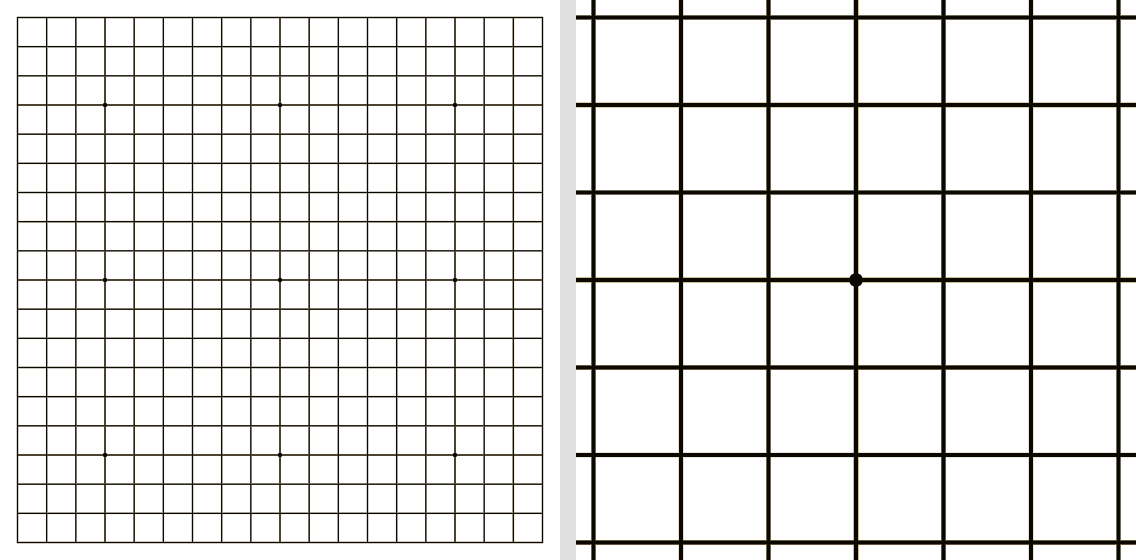
Left: the whole. Right: its middle third, enlarged.
Give the GLSL for this pattern, as a three.js fragment shader.

```glsl
varying vec2 vUv;

const float CELLS = 18.0;
const float MARGIN = 0.03125;
const float DOT_RADIUS = 0.0041;
const vec3 PAPER = vec3(1.0);
const vec3 INK = vec3(0.045, 0.03, 0.0);
// Line widths per colour channel: a wider blue stroke leaves a warm fringe
const vec3 NEUTRAL_WIDTH = vec3(0.00246);
const vec3 WARM_WIDTH = vec3(0.00262, 0.0027, 0.00289);

float hash(float n) {
  return fract(sin(n * 12.9898) * 43758.5453);
}

// Position of the grid line nearest to x, with its index limited to the board
float nearestLine(float x, float pitch) {
  return clamp(floor((x - MARGIN) / pitch + 0.5), 0.0, CELLS);
}

// Lines 3, 9 and 15 carry the dots
bool isStarLine(float index) {
  return abs(mod(index, 6.0) - 3.0) < 0.5;
}

// Exact share of a pixel covered by a stroke at signed distance d
vec3 strokeCoverage(float d, vec3 width, float pixel) {
  vec3 right = min(vec3(d + 0.5 * pixel), 0.5 * width);
  vec3 left = max(vec3(d - 0.5 * pixel), -0.5 * width);
  return clamp((right - left) / pixel, 0.0, 1.0);
}

// One family of parallel lines, repeated in x and running along y
vec3 gridLines(float x, float y, float pitch, float pixel, float seed) {
  float index = nearestLine(x, pitch);
  float warmth = isStarLine(index) ? 1.0 : mix(0.1, 0.7, hash(index + seed));
  vec3 width = mix(NEUTRAL_WIDTH, WARM_WIDTH, warmth);
  vec3 reach = 0.5 - MARGIN + 0.5 * width - abs(y - 0.5);
  vec3 ends = clamp(reach / pixel + 0.5, 0.0, 1.0);
  return strokeCoverage(x - MARGIN - index * pitch, width, pixel) * ends;
}

// Round dots on every sixth crossing
float starDots(vec2 p, float pitch, float radius, float pixel) {
  vec2 spacing = vec2(6.0 * pitch);
  vec2 cell = mod(p - MARGIN, spacing) - 0.5 * spacing;
  vec2 fromCentre = abs(p - 0.5);
  float onBoard = step(max(fromCentre.x, fromCentre.y), 0.5 - MARGIN);
  return onBoard * clamp((radius - length(cell)) / pixel + 0.5, 0.0, 1.0);
}

void main() {
  float pitch = (1.0 - 2.0 * MARGIN) / CELLS;
  float pixel = max(fwidth(vUv.x), 0.00001);

  vec3 vertical = gridLines(vUv.x, vUv.y, pitch, pixel, 1.0);
  vec3 horizontal = gridLines(vUv.y, vUv.x, pitch, pixel, 41.0);
  vec3 coverage = max(vertical, horizontal);
  coverage = max(coverage, vec3(starDots(vUv, pitch, DOT_RADIUS, pixel)));

  gl_FragColor = vec4(mix(PAPER, INK, coverage), 1.0);
}
```
